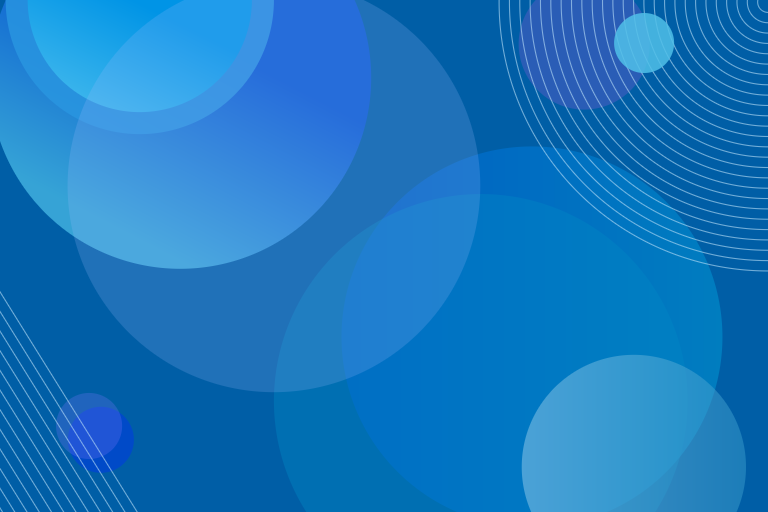
Write a WebGL 1 fragment shader that draws this background.

```glsl
precision highp float;
// Flat blue background with overlapping translucent discs, concentric rings and diagonal stripes.

uniform vec2 u_resolution;

#define ASPECT 1.5
#define BASE_COLOR vec3(0.0, 0.37, 0.65)
#define HAZE_COLOR vec3(0.63, 0.73, 1.0)
#define LINE_COLOR vec3(0.72, 0.87, 0.97)
#define LINE_WIDTH 0.0021
#define LINE_ALPHA 0.62
#define RING_STEP 0.0202
#define RING_COUNT 26.0
#define STRIPE_STEP 0.0203

// Size of one pixel in units of canvas height
float pixelSize() {
  return 1.0 / u_resolution.y;
}

// Smooth coverage of a shape from its signed distance
float coverage(float dist) {
  return clamp(0.5 - dist / pixelSize(), 0.0, 1.0);
}

// Blend a disc over the colour below
vec3 paintDisc(vec3 below, vec2 p, vec2 center, float radius, vec3 tint, float alpha) {
  return mix(below, tint, alpha * coverage(length(p - center) - radius));
}

// Lines at every whole multiple of stepSize, limited to first..last
float lineSet(float d, float stepSize, float first, float last) {
  float index = clamp(floor(d / stepSize + 0.5), first, last);
  return coverage(abs(d - index * stepSize) - 0.5 * LINE_WIDTH);
}

// Linear gradient parameter from a to b
float ramp(float a, float b, float x) {
  return clamp((x - a) / (b - a), 0.0, 1.0);
}

void main() {
  vec2 p = gl_FragCoord.xy / u_resolution * vec2(ASPECT, 1.0);
  vec3 color = BASE_COLOR;

  // Large discs at the lower right
  vec3 deepBlue = mix(vec3(0.0, 0.37, 0.77), vec3(0.0, 0.49, 0.75), ramp(0.668, 1.41, p.x));
  color = paintDisc(color, p, vec2(1.039, 0.342), 0.372, deepBlue, 1.0);
  color = paintDisc(color, p, vec2(0.939, 0.217), 0.404, vec3(0.0, 0.53, 0.77), 0.4);

  // Opaque disc at the upper left, aqua below and blue above
  float slant = ramp(1.55, 2.6, dot(p, vec2(1.2, 2.3)));
  vec3 aquaBlue = mix(vec3(0.21, 0.64, 0.84), vec3(0.03, 0.35, 0.82), slant);
  color = paintDisc(color, p, vec2(0.352, 0.848), 0.373, aquaBlue, 1.0);

  // Nested discs on the top edge
  vec2 nest = vec2(0.273, 1.0);
  float rise = ramp(0.84, 1.13, dot(p, vec2(0.5, 1.0)));
  vec3 sky = mix(vec3(0.27, 0.73, 0.93), vec3(0.0, 0.58, 0.9), rise);
  color = paintDisc(color, p, nest, 0.262, vec3(0.16, 0.59, 0.88), 0.8);
  color = paintDisc(color, p, nest, 0.219, sky, 1.0);

  // Wide haze disc across the upper half
  color = paintDisc(color, p, vec2(0.535, 0.637), 0.403, HAZE_COLOR, 0.2);

  // Pale disc at the lower right
  vec3 pale = mix(vec3(0.59, 0.8, 0.92), vec3(0.22, 0.61, 0.8), ramp(1.02, 1.457, p.x));
  color = paintDisc(color, p, vec2(1.238, 0.088), 0.219, pale, 0.5);

  // Violet disc, rings and cyan disc at the upper right
  color = paintDisc(color, p, vec2(1.141, 0.914), 0.128, vec3(0.33, 0.36, 0.78), 0.5);
  float rings = lineSet(length(p - vec2(1.5, 0.996)), RING_STEP, 1.0, RING_COUNT);
  color = mix(color, LINE_COLOR, LINE_ALPHA * rings);
  color = paintDisc(color, p, vec2(1.258, 0.916), 0.0586, vec3(0.31, 0.75, 0.91), 0.85);

  // Small pair and stripes at the lower left
  color = paintDisc(color, p, vec2(0.197, 0.141), 0.0645, vec3(0.0, 0.28, 0.8), 0.9);
  color = paintDisc(color, p, vec2(0.174, 0.168), 0.0645, vec3(0.45, 0.45, 0.98), 0.28);
  float across = dot(p - vec2(0.0, 0.43), vec2(-0.849, -0.529));
  float stripes = lineSet(across, STRIPE_STEP, 0.0, 12.0);
  color = mix(color, LINE_COLOR, LINE_ALPHA * stripes);

  gl_FragColor = vec4(color, 1.0);
}
```
